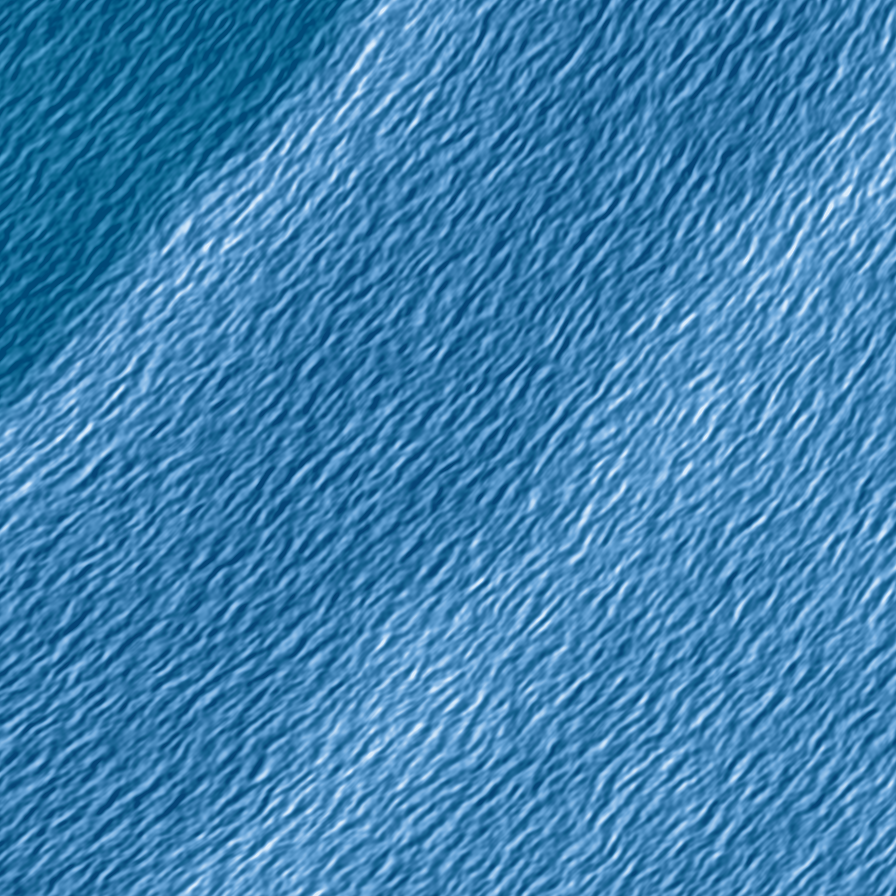
Give the GLSL for this texture, as a Shadertoy shader.

```glsl
const vec3 RAMP[7] = vec3[7](
    vec3(0.02, 0.27, 0.47), vec3(0.08, 0.38, 0.56), vec3(0.18, 0.45, 0.65),
    vec3(0.29, 0.55, 0.75), vec3(0.41, 0.65, 0.85), vec3(0.58, 0.76, 0.92),
    vec3(0.86, 0.93, 0.99));

vec2 randomGradient(vec2 cell) {
    float h = fract(sin(dot(cell, vec2(127.1, 311.7))) * 43758.55);
    float angle = 6.2832 * h;
    return vec2(cos(angle), sin(angle));
}

float gradientNoise(vec2 p) {
    vec2 cell = floor(p);
    vec2 f = p - cell;
    vec2 w = f * f * f * (f * (f * 6.0 - 15.0) + 10.0);
    vec2 x = vec2(1.0, 0.0);
    float a = dot(randomGradient(cell), f);
    float b = dot(randomGradient(cell + x.xy), f - x.xy);
    float c = dot(randomGradient(cell + x.yx), f - x.yx);
    float d = dot(randomGradient(cell + x.xx), f - x.xx);
    return mix(mix(a, b, w.x), mix(c, d, w.x), w.y);
}

// Coordinates (along, across) the gently bent grain
vec2 grainSpace(vec2 p, float bend) {
    vec2 along = normalize(vec2(0.67, 0.74));
    vec2 across = vec2(along.y, -along.x);
    vec2 g = vec2(dot(p, along), dot(p, across));
    g.y += bend * g.x * g.x;
    return g;
}

// Long ripples with finer, rounder chop on top
float rippleHeight(vec2 g, vec2 frequency) {
    g.y += 0.0035 * gradientNoise(g * vec2(26.0, 34.0) + 7.3);
    g.y += 0.008 * gradientNoise(g * 8.0 + 31.7);
    vec2 q = g * frequency;
    float coarse = gradientNoise(q);
    float fine = gradientNoise(q * vec2(1.9, 1.7) + 17.4);
    float chop = gradientNoise(q * vec2(4.2, 1.9) + 41.9);
    return coarse + 0.55 * fine + 0.28 * chop;
}

// Slope of the ripples as lit from the side
float relief(vec2 g, vec2 frequency, vec2 lightStep) {
    return rippleHeight(g + lightStep, frequency)
         - rippleHeight(g - lightStep, frequency);
}

float softLimit(float x, float limit) {
    return x / sqrt(1.0 + x * x / (limit * limit));
}

float band(float x, float center, float width) {
    float d = (x - center) / width;
    return exp(-d * d);
}

// Broad light and dark bands following the grain
float bandTone(float across, float shade) {
    float tone = 0.42 + 0.13 * smoothstep(0.05, 0.25, across);
    tone += 0.22 * band(across, -0.34, 0.08);
    tone += 0.17 * band(across, 0.16, 0.08);
    return mix(tone, 0.22, shade);
}

vec3 rampColor(float value) {
    float t = clamp(value, 0.0, 1.2) * 5.0;
    vec3 color = RAMP[0];
    for (int i = 1; i < 7; i++) {
        color = mix(color, RAMP[i], clamp(t - float(i - 1), 0.0, 1.0));
    }
    return color;
}

void mainImage(out vec4 fragColor, in vec2 fragCoord) {
    vec2 p = (fragCoord - 0.5 * iResolution.xy) / iResolution.y;
    vec2 g = grainSpace(p, 0.12);

    // Large uneven tone
    float drift = gradientNoise(g * vec2(4.0, 9.0) + 3.6);
    float patches = gradientNoise(g * vec2(14.0, 32.0) + 11.2);
    float across = g.y + 0.03 * drift;
    float shade = smoothstep(-0.36, -0.44, across);
    float tone = bandTone(across, shade) + 0.10 * drift + 0.12 * patches;

    // Fine embossed ripples, limited so that few crests turn white
    float slope = relief(g, vec2(27.0, 102.0), vec2(0.0009, 0.0026));
    float strength = mix(0.78, 0.58, shade);
    float value = tone + softLimit(strength * slope, 0.85);

    // Cooler green-blue in the shaded corner
    vec3 color = rampColor(value);
    color += shade * vec3(-0.04, 0.02, 0.0);
    fragColor = vec4(clamp(color, 0.0, 1.0), 1.0);
}
```
